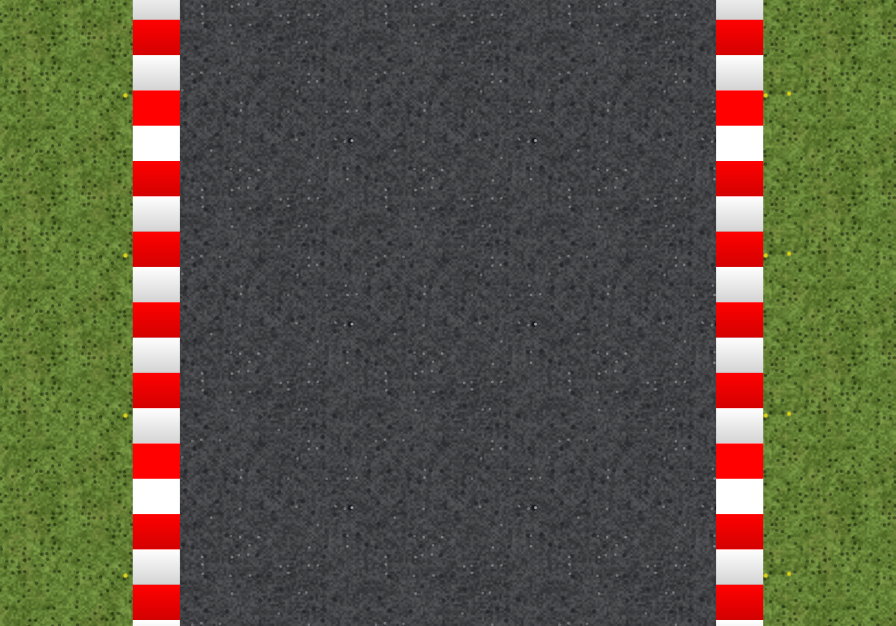
This texture is drawn by a Shadertoy shader. Its source:

```glsl
// A straight race track seen from above: grainy asphalt between two striped
// kerbs, with grass verges outside. Ground surfaces are tiling value noise with
// scattered specks; the kerbs are repeated bands with a shading ramp.

float hash(vec2 p) {
    return fract(sin(dot(p, vec2(127.1, 311.7))) * 43758.545);
}

// Value noise over a unit tile, wrapping after n cells.
float tileNoise(vec2 tile, float n, float seed) {
    vec2 cell = floor(tile * n), f = fract(tile * n);
    f = f * f * (3.0 - 2.0 * f);
    vec2 a = mod(cell, n) + seed, b = mod(cell + 1.0, n) + seed;
    return mix(mix(hash(a), hash(vec2(b.x, a.y)), f.x),
               mix(hash(vec2(a.x, b.y)), hash(b), f.x), f.y);
}

// Distance to a point that recurs once in every tile.
float tileDistance(vec2 tile, vec2 center) {
    return length(fract(tile - center + 0.5) - 0.5);
}

// Round specks jittered inside an n by n grid; share is the filled fraction.
float specks(vec2 tile, float n, float share, float radius, float seed) {
    vec2 cell = mod(floor(tile * n), n) + seed;
    vec2 jitter = 0.3 + 0.4 * vec2(hash(cell + 3.7), hash(cell + 8.3));
    float present = step(1.0 - share, hash(cell));
    return present * (1.0 - smoothstep(radius * 0.4, radius, length(fract(tile * n) - jitter)));
}

vec3 asphalt(vec2 p) {
    vec2 tile = fract(p / 0.2932);
    float grain = tileNoise(tile, 84.0, 11.0) - 0.5;
    float grit = tileNoise(tile, 47.0, 23.0) - 0.5;
    float blotch = tileNoise(tile, 7.0, 37.0) - 0.5;
    vec3 color = vec3(0.258, 0.260, 0.272) + 0.13 * grain + 0.055 * grit + 0.022 * blotch;

    // Worn patches gather more pits than the rest of the surface.
    float worn = exp(-180.0 * pow(tileDistance(tile, vec2(0.33, 0.59)), 2.0))
               + exp(-150.0 * pow(tileDistance(tile, vec2(0.04, 0.77)), 2.0));
    float pits = specks(tile, 17.0, 0.16, 0.28, 51.0) + worn * specks(tile, 32.0, 0.5, 0.42, 67.0);
    color = mix(color, vec3(0.12, 0.125, 0.14), 0.7 * min(pits, 1.0));

    // Pale stones, each lit on one side of a dark hollow.
    float stones = specks(tile, 19.0, 0.10, 0.2, 83.0);
    color += 0.2 * stones;
    vec2 chip = vec2(0.468, 0.766);
    color = mix(color, vec3(0.08, 0.085, 0.10), 1.0 - smoothstep(0.008, 0.022, tileDistance(tile, chip)));
    color = mix(color, vec3(0.60, 0.62, 0.65), 1.0 - smoothstep(0.004, 0.012, tileDistance(tile, chip + vec2(0.009, 0.0))));
    return color;
}

vec3 grass(vec2 p) {
    vec2 tile = fract(p / 0.2557);
    float blades = tileNoise(tile, 72.0, 5.0);
    float tufts = tileNoise(tile, 34.0, 19.0);
    float patches = tileNoise(tile, 8.0, 31.0);
    float light = 0.5 * blades + 0.32 * tufts + 0.18 * patches;
    vec3 color = mix(vec3(0.22, 0.32, 0.08), vec3(0.54, 0.67, 0.32), light);

    // Dry straw in the thin patches and shaded gaps between blades.
    float dry = smoothstep(0.5, 0.9, tileNoise(tile, 11.0, 43.0)) * tufts;
    color = mix(color, vec3(0.50, 0.49, 0.24), 0.4 * dry);
    color *= 1.0 - 0.4 * specks(tile, 27.0, 0.25, 0.4, 59.0);

    // Two yellow flowers in each tile.
    float flower = min(tileDistance(tile, vec2(0.985, 0.596)), tileDistance(tile, vec2(0.131, 0.585)));
    return mix(color, vec3(0.88, 0.82, 0.08), 1.0 - smoothstep(0.006, 0.019, flower));
}

vec3 kerb(float y, float pixel) {
    float band = (y - 0.0316) / 0.0564;
    float ramp = fract(band);
    float index = floor(band);

    // Two neighbouring bands out of every ten are left unshaded.
    float phase = mod(index, 10.0);
    float flat_ = step(1.5, phase) * step(phase, 3.5);
    float shade = mix(1.0 - 0.17 * ramp, 1.0, flat_);

    // Blend half a pixel into each neighbouring band.
    float edge = min(ramp, 1.0 - ramp) * 0.0564 / pixel;
    float inside = clamp(edge + 0.5, 0.0, 1.0);
    float white = mod(index, 2.0);
    white = mix(1.0 - white, white, inside);
    return shade * mix(vec3(1.0, 0.005, 0.005), vec3(1.0), white);
}

void mainImage(out vec4 fragColor, in vec2 fragCoord) {
    // Canvas heights: x from the centre line, y down from the top.
    float pixel = 1.0 / iResolution.y;
    vec2 p = vec2(fragCoord.x - 0.5 * iResolution.x, iResolution.y - fragCoord.y) * pixel;
    float side = abs(p.x);

    // Road, kerbs and verges from the middle outwards.
    float pastRoad = smoothstep(-0.6 * pixel, 0.6 * pixel, side - 0.4283);
    float pastKerb = smoothstep(-0.6 * pixel, 0.6 * pixel, side - 0.5036);
    vec3 color = mix(asphalt(p), kerb(p.y, pixel), pastRoad);
    color = mix(color, grass(p), pastKerb);
    fragColor = vec4(clamp(color, 0.0, 1.0), 1.0);
}
```
